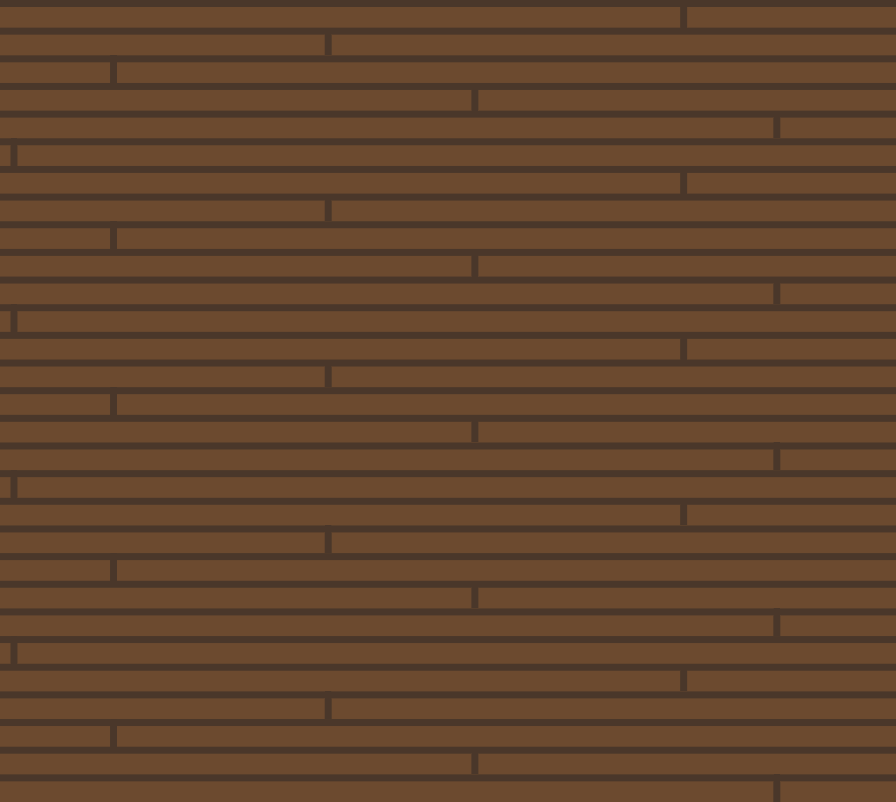
This texture is drawn by a WebGL 2 fragment shader. Its source:

```glsl
#version 300 es
precision highp float;
// Long brown floor planks in thin rows, with dark seams and staggered butt joints.

uniform vec2 u_resolution;
out vec4 fragColor;

const vec3 WOOD_COLOR = vec3(0.424, 0.290, 0.184);
const vec3 GAP_COLOR = vec3(0.290, 0.216, 0.163);
const float ROWS = 29.0;            // plank rows down the canvas
const float SEAM_HEIGHT = 0.2533;   // share of a row, at its upper edge
const float JOINT_WIDTH = 0.0078;   // share of the canvas width
const int STAGGER = 6;              // rows before the joints repeat
const float JOINT_X[STAGGER] = float[](0.763, 0.3663, 0.1267, 0.530, 0.867, 0.0156);

// Pixel coverage of a band of given width around center, repeating every unit.
float bandCoverage(float x, float center, float width, float pixel) {
    float offset = abs(fract(x - center + 0.5) - 0.5);
    return clamp((0.5 * width - offset) / pixel + 0.5, 0.0, 1.0);
}

void main() {
    vec2 uv = gl_FragCoord.xy / u_resolution;
    float rowY = (1.0 - uv.y) * ROWS;   // rows are counted from the top
    int row = int(floor(rowY));

    // Horizontal seams between rows
    float seam = bandCoverage(rowY, 0.5 * SEAM_HEIGHT, SEAM_HEIGHT, ROWS / u_resolution.y);

    // One vertical joint per row
    float joint = bandCoverage(uv.x, JOINT_X[row % STAGGER], JOINT_WIDTH, 1.0 / u_resolution.x);

    fragColor = vec4(mix(WOOD_COLOR, GAP_COLOR, max(seam, joint)), 1.0);
}
```
